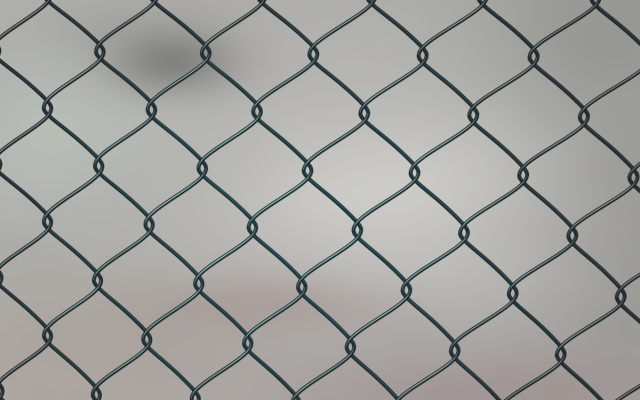
Reproduce this pattern procedurally as a Shadertoy shader.

```glsl
// Chain-link fence of interlocking teal wires before a soft grey blurred backdrop.

const float PI = 3.14159265;
const float WIRE_RADIUS = 0.0048;
const float HOOK_OVERLAP = 0.036;   // how far each bend reaches past its knot
const float BACK_TIGHTNESS = 0.95;  // nearer 1: straighter strand, sharper bend
const float FRONT_TIGHTNESS = 0.75;

float hash(float n) {
    return fract(sin(n * 12.99) * 4375.85);
}

float softBlob(vec2 p, vec2 center, vec2 size) {
    vec2 q = (p - center) / size;
    return exp(-dot(q, q));
}

float layeredSines(vec2 p) {
    float sum = 0.0, amplitude = 0.5;
    for (int i = 0; i < 4; i++) {
        sum += amplitude * sin(p.x + 1.7 * sin(p.y)) * cos(p.y - 0.6 * p.x);
        p = mat2(1.3, 0.9, -0.9, 1.3) * p + 2.1;
        amplitude *= 0.5;
    }
    return sum;
}

// Out-of-focus scene: light middle, darker corners and smudges
vec3 backdrop(vec2 p) {
    vec3 color = vec3(0.685, 0.683, 0.668);
    color += 0.115 * softBlob(p, vec2(0.96, 0.52), vec2(0.42, 0.26));
    color += vec3(0.03, 0.05, 0.04) * softBlob(p, vec2(0.12, 0.68), vec2(0.24, 0.2));
    color -= 0.17 * softBlob(p, vec2(0.43, 0.84), vec2(0.15, 0.075));
    color -= 0.05 * softBlob(p, vec2(0.30, 0.93), vec2(0.25, 0.08));
    color -= vec3(0.09, 0.085, 0.085) * softBlob(p, vec2(1.5, 0.92), vec2(0.34, 0.26));
    color -= 0.08 * softBlob(p, vec2(1.62, 0.38), vec2(0.26, 0.34));
    color -= vec3(0.06, 0.10, 0.09) * softBlob(p, vec2(1.2, 0.0), vec2(0.5, 0.15));
    color -= vec3(0.03, 0.065, 0.06) * softBlob(p, vec2(0.68, 0.24), vec2(0.3, 0.07));
    color -= vec3(0.02, 0.045, 0.05) * softBlob(p, vec2(0.2, 0.1), vec2(0.4, 0.2));
    return color + 0.018 * layeredSines(p * vec2(4.0, 7.0));
}

// Canvas to fence coordinates (column, row from the top), undoing the slant
vec2 fenceCoords(vec2 p) {
    float fromTop = 1.0 - p.y;
    vec2 uv = vec2(0.0);
    for (int i = 0; i < 6; i++) {
        uv.y = (fromTop + 0.0146 - 0.0019 * uv.x) / (0.1423 + 0.00125 * uv.x);
        uv.x = (p.x - 0.1188) / (0.2635 + 0.0021 * uv.x - 0.0029 * uv.y);
    }
    return uv;
}

vec2 cellSize(vec2 uv) {
    return vec2(0.2635 + 0.0042 * uv.x - 0.0029 * uv.y, 0.1423 + 0.00125 * uv.x);
}

// Straight ramp from 0 to 1 with rounded ends
float roundedRamp(float s, float tightness) {
    return 0.5 + 0.5 * asin(tightness * sin(PI * (s - 0.5))) / asin(tightness);
}

// Sideways position of a zigzag wire; phase 0-1 is the back strand, 1-2 the front
float zigzag(float phase) {
    float t = mod(phase, 2.0);
    float bow = 0.03 * pow(sin(PI * t), 2.0);
    float across = t < 1.0 ? roundedRamp(t, BACK_TIGHTNESS) + bow
                           : 1.0 - roundedRamp(t - 1.0, FRONT_TIGHTNESS);
    return mix(-HOOK_OVERLAP, 0.5 + HOOK_OVERLAP, across);
}

// Signed distance in canvas units, positive to the right of the wire
float wireDistance(vec2 uv, float wire, vec2 cell) {
    float phase = uv.y + wire;
    float slope = (zigzag(phase + 0.01) - zigzag(phase - 0.01)) / 0.02;
    float offset = (uv.x - 0.5 * wire - zigzag(phase)) * cell.x;
    return offset / length(vec2(1.0, slope * cell.x / cell.y));
}

float sheen(float across, float center, float width) {
    float q = (across - center) / width;
    return exp(-q * q);
}

// Coated wire: pale glint on front strands, dim teal light on back strands
vec3 wireColor(float across, float phase, bool front, float tealness, float wear) {
    float middle = smoothstep(0.0, 0.7, abs(sin(PI * phase)));
    vec3 shadow = mix(vec3(0.13, 0.135, 0.145), vec3(0.105, 0.18, 0.2), tealness);
    vec3 glint = mix(vec3(0.56, 0.55, 0.54), vec3(0.66, 0.79, 0.74), tealness);
    vec3 dim = mix(vec3(0.2, 0.22, 0.24), vec3(0.18, 0.34, 0.37), tealness);
    return front ? mix(shadow, glint, sheen(across, -0.22, 0.38) * mix(0.3, 0.88, middle) * wear)
                 : mix(shadow, dim, sheen(across, 0.25, 0.5) * mix(0.4, 0.9, middle) * wear);
}

void mainImage(out vec4 fragColor, in vec2 fragCoord) {
    vec2 p = fragCoord / iResolution.y;
    float edge = 0.8 / iResolution.y;
    vec2 uv = fenceCoords(p);
    vec2 cell = cellSize(uv);
    float tealness = softBlob(p, vec2(0.72, 0.42), vec2(0.75, 0.6));
    vec3 color = backdrop(p);

    // Back strands first, then the front strands crossing over them
    for (int layer = 0; layer < 2; layer++) {
        for (int i = -1; i <= 1; i++) {
            float wire = floor(2.0 * uv.x) + float(i);
            float phase = mod(uv.y + wire, 2.0);
            bool front = phase >= 1.0;
            if (front != (layer == 1)) continue;
            float d = wireDistance(uv, wire, cell);
            float wear = 0.85 + 0.15 * hash(wire + 7.0) + 0.08 * sin(uv.y * 5.0 + wire);
            vec3 metal = wireColor(d / WIRE_RADIUS, phase, front, tealness, wear);
            float cover = 1.0 - smoothstep(-edge, edge, abs(d) - WIRE_RADIUS);
            color = mix(color, metal, cover);
        }
    }
    fragColor = vec4(color, 1.0);
}
```
